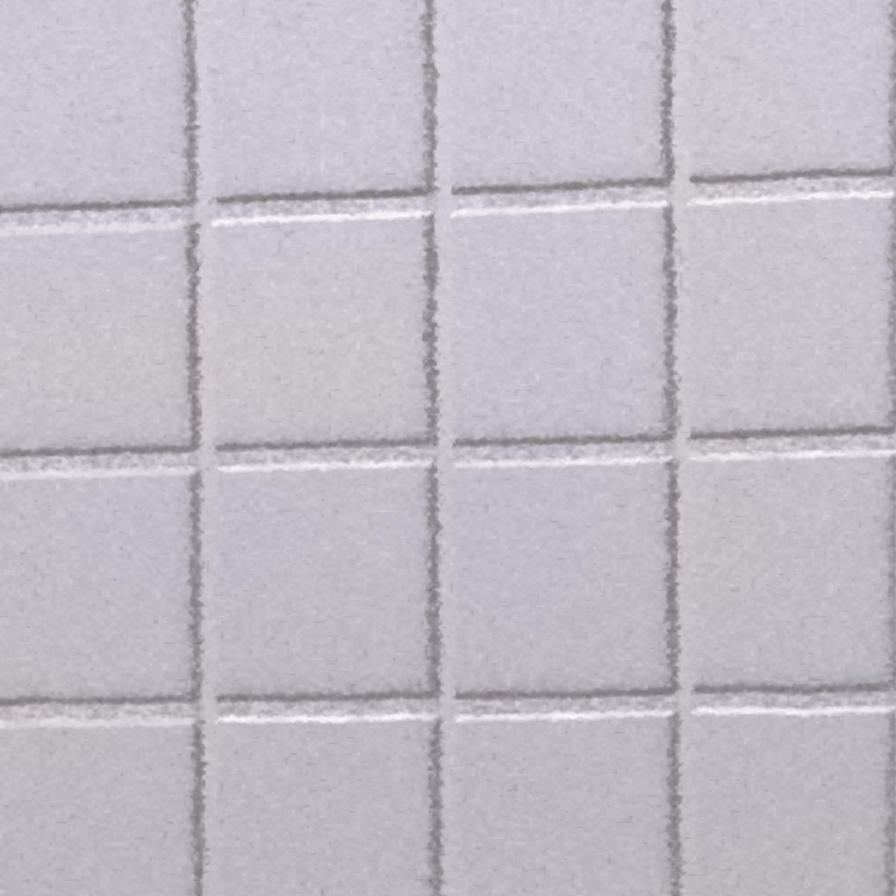
Reproduce this pattern procedurally as a three.js fragment shader.

```glsl
// Square glazed tiles seen slightly askew: four columns by four rows, cut by the edges.
// A gently skewed grid gives signed distances to the nearest joints; each joint is a
// ragged shadow, a strip of grout and, below the level joints, a bright tile lip.

#define PITCH vec2(0.266, 0.281)
#define SHADOW_WIDTH 0.0048
#define LIP_OFFSET -0.0235
#define RAGGED 0.0085
#define GRAIN 0.050
#define TILE_TOP vec3(0.806, 0.784, 0.822)
#define TILE_LOW vec3(0.736, 0.717, 0.742)
#define GROUT_LIFT vec3(0.028, 0.024, 0.020)
#define SHADOW vec3(0.525, 0.502, 0.522)
#define LIP vec3(0.965, 0.945, 0.970)

varying vec2 vUv;

float hash(vec2 p) {
  vec3 q = fract(p.xyx * 0.1031);
  q += dot(q, q.yzx + 33.33);
  return fract((q.x + q.y) * q.z);
}

float noise(vec2 p) {
  vec2 i = floor(p), f = fract(p);
  f = f * f * (3.0 - 2.0 * f);
  return mix(mix(hash(i), hash(i + vec2(1.0, 0.0)), f.x),
             mix(hash(i + vec2(0.0, 1.0)), hash(i + 1.0), f.x), f.y);
}

// Noise centred on zero.
float wobble(vec2 p) { return noise(p) - 0.5; }

float band(float d, float centre, float halfWidth, float soft) {
  return 1.0 - smoothstep(halfWidth - soft, halfWidth + soft, abs(d - centre));
}

// Grid coordinates whose whole numbers fall on the joints.
vec2 skewedGrid(vec2 p) {
  float squeeze = smoothstep(0.78, 1.0, p.x);
  float u = p.x + 0.0245 * squeeze - 0.2235 + (0.010 - 0.014 * squeeze) * p.y;
  float v = (p.y - 0.2175 - 0.0135 * p.x) / (0.2745 + 0.0135 * p.x);
  return vec2(u / PITCH.x, v);
}

void main() {
  vec2 p = vUv;
  vec2 grid = skewedGrid(p);
  vec2 tile = floor(grid), joint = floor(grid + 0.5);
  vec2 d = (grid - joint) * PITCH;

  // Uneven edges: slow drift, ragged grain and a small step per tile.
  float rough = wobble(p * vec2(150.0, 190.0) + 7.0) + 0.6 * wobble(p * 290.0 + 3.0);
  d.x += 0.003 * wobble(p * vec2(6.0, 24.0));
  d.y += 0.0025 * wobble(p * vec2(20.0, 5.0))
       + 0.003 * (hash(vec2(tile.x, joint.y) + 4.0) - 0.5);
  vec2 ragged = d + RAGGED * rough * vec2(1.0, 0.35);

  // Glaze: light from above, faint blue clouds, a slight tone per tile.
  vec3 colour = mix(TILE_LOW, TILE_TOP, smoothstep(-0.1, 1.05, p.y));
  colour += vec3(-0.014, -0.006, 0.010) * (noise(p * 5.0 + 2.0) - 0.4);
  colour += 0.006 * (hash(tile + 17.0) - 0.5);

  // Strips of grout to the right of and below the shadow lines.
  float uprightGrout = band(ragged.x, 0.012, 0.010, 0.007);
  float levelGrout = band(ragged.y, -0.012, 0.012, 0.004);
  colour += 0.7 * GROUT_LIFT * uprightGrout;
  float sand = wobble(p * vec2(140.0, 200.0)) + 0.6 * wobble(p * 270.0 + 19.0);
  colour += (GROUT_LIFT * 0.5 + 0.13 * sand - 0.02) * levelGrout * (1.0 - uprightGrout);

  // Crossings stay filled with plain grout.
  float openUpright = 1.0 - 0.85 * levelGrout;
  float openLevel = 1.0 - band(ragged.x, 0.0105, 0.0115, 0.005);

  // Soft speckled shade where the glaze rounds down to its right and lower edges.
  float speckle = 0.2 + 1.6 * noise(p * vec2(190.0, 230.0) + 53.0);
  float rimRight = exp(min(d.x, 0.0) / 0.009) * (1.0 - smoothstep(-0.002, 0.006, d.x));
  float rimLower = exp(-max(d.y, 0.0) / 0.009) * smoothstep(-0.006, 0.001, d.y);
  colour -= 0.13 * speckle * (rimRight * openUpright + rimLower * openLevel);

  // Shadow lines, varying in depth from one segment to the next.
  float depth = 0.62 + 0.24 * hash(vec2(joint.x, tile.y) + 9.0);
  depth *= 1.0 - 0.45 * smoothstep(0.93, 1.0, p.x);
  float uprightShadow = band(ragged.x, -0.001, 1.1 * SHADOW_WIDTH, 0.0046);
  uprightShadow *= depth * openUpright * (0.75 + 0.25 * speckle);
  float levelDepth = 0.78 + 0.22 * hash(vec2(tile.x, joint.y) + 21.0);
  float levelShadow = band(ragged.y, 0.0005, 0.8 * SHADOW_WIDTH, 0.0034);
  levelShadow *= levelDepth * openLevel * (0.85 + 0.15 * speckle);
  float shadow = clamp(max(uprightShadow, levelShadow), 0.0, 1.0);
  colour = mix(colour, SHADOW, shadow);

  // Bright lip along the upper edge of each tile, wider and duller in the first column.
  float first = tile.x < 0.0 ? 1.0 : 0.0;
  float shine = 0.72 + 0.26 * hash(vec2(tile.x, joint.y) + 40.0);
  shine *= (1.0 - 0.4 * first) * (0.7 + 0.5 * noise(p * vec2(45.0, 20.0)));
  float lip = band(ragged.y, LIP_OFFSET - 0.001 * first, 0.0034 + 0.0015 * first, 0.0032);
  lip *= openLevel * (1.0 - uprightShadow);
  colour = mix(colour, LIP, clamp(lip * shine, 0.0, 1.0));

  // Fine grain with sparse small pits and glints.
  float grain = wobble(p * vec2(150.0, 190.0) + 61.0) + 0.8 * wobble(p * 280.0 + 11.0);
  float fleck = noise(p * vec2(125.0, 170.0) + 70.0);
  colour += GRAIN * 0.75 * grain;
  colour += 0.035 * smoothstep(0.80, 1.0, fleck) - 0.05 * smoothstep(0.18, 0.0, fleck);

  gl_FragColor = vec4(clamp(colour, 0.0, 1.0), 1.0);
}
```
